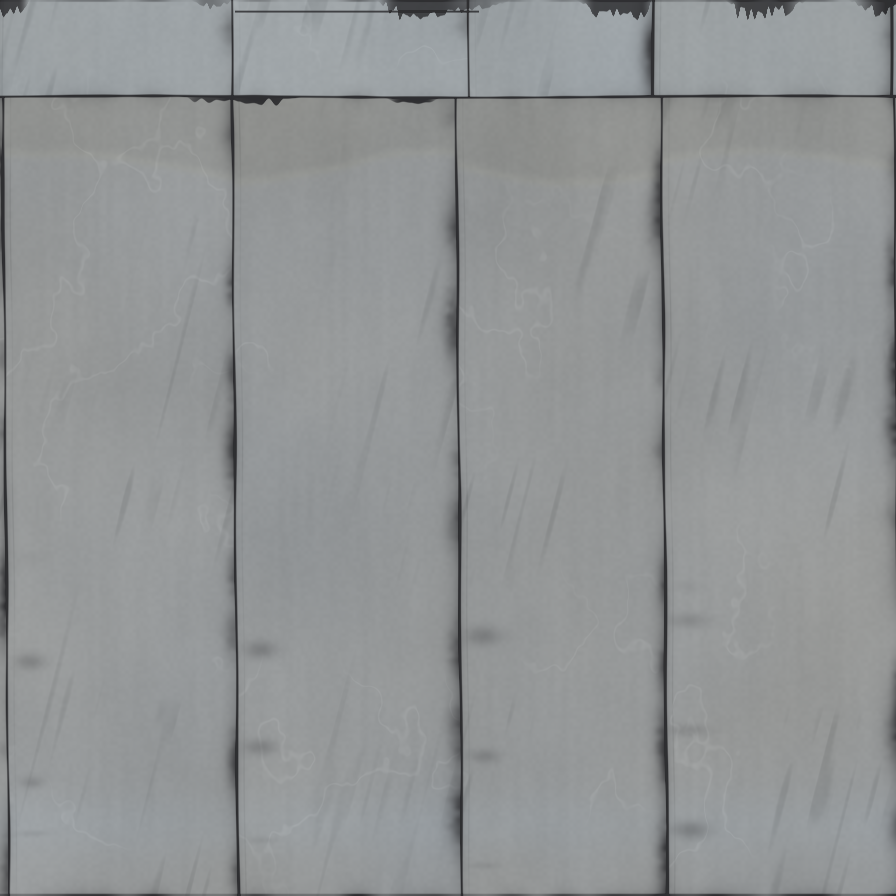
A Shadertoy shader for this texture:

```glsl
// Weathered grey metal cladding: four tall panels under a short row, with sooty seams.
#define BASE vec3(0.588, 0.598, 0.600)
#define TOP_TINT vec3(0.030, 0.042, 0.050)
#define SOOT vec3(0.165, 0.165, 0.175)
#define RAIL_Y 0.892
#define SEAM_HALF_WIDTH 0.0012
#define SEAM_LEAN 0.008
#define SMUDGE_FREQ 9.0
#define SMUDGE_WIDTH 0.013
#define GRAIN 0.020
#define CLOUDS 0.065

// Left to right seam positions of the tall and the short row
const float TALL[5] = float[5](0.003, 0.259, 0.509, 0.738, 0.998);
const float SHORT[5] = float[5](-0.005, 0.259, 0.523, 0.729, 0.995);

float hash(vec2 p) {
    vec3 q = fract(p.xyx * vec3(0.1031, 0.1030, 0.0973));
    q += dot(q, q.yzx + 33.33);
    return fract((q.x + q.y) * q.z);
}

float noise(vec2 p) {
    vec2 i = floor(p), f = fract(p);
    f = f * f * (3.0 - 2.0 * f);
    return mix(mix(hash(i), hash(i + vec2(1, 0)), f.x),
               mix(hash(i + vec2(0, 1)), hash(i + vec2(1, 1)), f.x), f.y);
}

float fbm(vec2 p) {
    float sum = 0.0, amp = 0.5;
    for (int i = 0; i < 5; i++) {
        sum += amp * noise(p);
        p = mat2(1.6, 1.2, -1.2, 1.6) * p + 7.3;
        amp *= 0.5;
    }
    return sum;
}

// Antialiased line around a signed distance
float line(float d, float halfWidth) {
    float px = 1.0 / iResolution.y;
    return 1.0 - smoothstep(halfWidth - px, halfWidth + px, abs(d));
}

// Soft blots, one per cell along y; q.x is measured from the blot axis
float smudges(vec2 q, float id, vec2 size) {
    float s = q.y * SMUDGE_FREQ, sum = 0.0;
    for (float k = -1.0; k <= 1.0; k++) {
        float cell = floor(s) + k;
        float h = hash(vec2(cell + 20.0, id)), g = hash(vec2(id + 5.0, cell + 40.0));
        float dy = (s - cell - 0.5 - 0.8 * (h - 0.5)) / (SMUDGE_FREQ * size.y * (0.5 + g));
        float dx = q.x / (size.x * (0.6 + 0.6 * h));
        sum += (0.25 + 0.75 * g) * exp(-dx * dx - dy * dy);
    }
    return sum;
}

// Ragged tar hanging below a horizontal edge
float drips(float x, float below, float frequency, float reach) {
    float patches = smoothstep(0.58, 0.78, noise(vec2(x * 13.0, reach * 900.0)));
    float depth = reach * patches * (0.25 + noise(vec2(x * frequency, 3.0)));
    return smoothstep(-0.001, 0.001, depth - below) * step(0.0, below) * patches;
}

void mainImage(out vec4 fragColor, in vec2 fragCoord) {
    vec2 p = fragCoord / iResolution.xy;
    float railY = RAIL_Y + 0.001 * sin(p.x * 9.0);
    bool upper = p.y > railY;
    float row = upper ? 1.0 : 0.0, panel = 0.0, soot = 0.0, fold = 0.0;

    // Vertical seams, blots on their left and a folded lip on their right
    for (int i = 0; i < 5; i++) {
        float id = float(i) + 11.0 * row;
        float x = upper ? SHORT[i] : TALL[i] + SEAM_LEAN * (RAIL_Y - p.y);
        float d = p.x - x - 0.0007 * sin(p.y * 23.0 + id * 2.0);
        panel += step(0.0, d);
        float wear = noise(vec2(p.y * 14.0, id * 3.7));
        float ragged = 0.7 + 0.6 * noise(p * vec2(90.0, 130.0));
        if (d < 0.0) {
            float blot = smudges(vec2(d, p.y), id, vec2(SMUDGE_WIDTH, 0.026));
            soot += 0.62 * blot * ragged + 0.5 * wear * exp(d / 0.007);
        } else {
            soot += 0.30 * wear * exp(-d / 0.004);
            soot += 0.28 * smudges(vec2(d - 0.026, p.y), id + 50.0, vec2(0.020, 0.007))
                  * (1.0 - smoothstep(0.25, 0.42, p.y));
            fold += line(d - 0.008, 0.0006) * (0.3 + wear);
        }
        soot += 0.9 * line(d, SEAM_HALF_WIDTH * (0.7 + 0.7 * wear));
    }

    // Horizontal seams: rail, bottom edge and the short strip in the upper row
    float rough = noise(vec2(p.x * 35.0, 8.0));
    soot += 0.92 * line(p.y - railY, SEAM_HALF_WIDTH * (0.8 + 0.6 * rough));
    soot += 0.22 * rough * exp(-abs(p.y - railY) / 0.007);
    soot += (0.3 + 0.5 * rough) * line(p.y - 0.001, 0.0014) + 0.3 * rough * exp(-p.y / 0.008);
    float strip = step(0.262, p.x) * step(p.x, 0.535);
    soot += 0.85 * strip * line(p.y - 0.987, 0.001);
    soot += 0.9 * drips(p.x, railY - p.y, 120.0, 0.009);
    soot += 0.8 * drips(p.x, 1.0 - p.y, 260.0, 0.018) + 0.5 * rough * line(p.y - 1.0, 0.002);

    // Sheet metal: clouds, vertical brushing and a slight shift per panel
    vec2 local = p + vec2(panel * 3.1, row * 5.0);
    float cloud = fbm(local * vec2(7.0, 5.0)) - 0.48;
    float brushed = noise(local * vec2(130.0, 9.0)) - 0.5;
    float speck = noise(local * 240.0) - 0.5;
    vec3 color = BASE + CLOUDS * cloud + GRAIN * (0.6 * brushed + 0.7 * speck);
    color += 0.014 * (hash(vec2(panel, row + 3.0)) - 0.5) + row * TOP_TINT;
    color += vec3(0.010, 0.002, -0.010) * (fbm(local * 3.0 + 9.0) - 0.5) * 2.0;

    // Tide mark under the rail and pale wash near the foot
    float tide = p.y - 0.815 - 0.018 * sin(p.x * 12.0 + panel) - 0.02 * cloud;
    color -= vec3(0.020, 0.024, 0.034) * smoothstep(-0.008, 0.012, tide) * (1.0 - row);
    color += vec3(0.012, 0.010, 0.0) * exp(-tide * tide / 0.00003) * (1.0 - row);
    color += vec3(0.010, 0.018, 0.026) * exp(-pow((p.y - 0.08) / 0.035, 2.0));

    // Pale wisps and faint slanting scuffs
    float vein = abs(fbm(local * vec2(8.0, 6.0) + 17.0) - 0.48);
    color += 0.026 * (1.0 - smoothstep(0.0, 0.012, vein)) * smoothstep(0.45, 0.7, noise(local * 6.0));
    float scuff = noise(vec2(local.x * 110.0 - local.y * 28.0, local.y * 9.0));
    color -= 0.045 * smoothstep(0.68, 0.95, scuff) * smoothstep(0.55, 0.8, noise(local * 7.0 + 31.0));

    color -= 0.045 * fold;
    color = mix(color, SOOT, clamp(soot, 0.0, 0.96));
    fragColor = vec4(color, 1.0);
}
```
